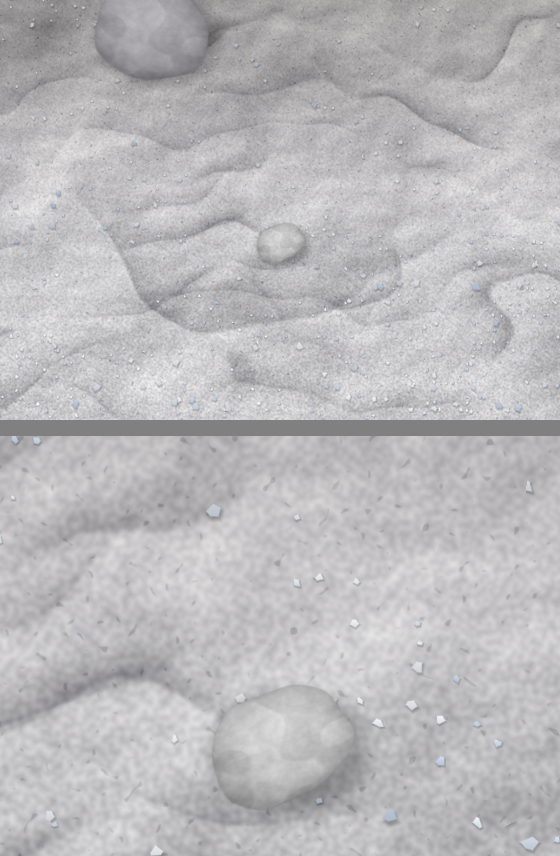
Top, the full canvas; bottom, a detail of the centre.
A WebGL 1 fragment shader for this texture:

```glsl
precision highp float;
// Pale grey sand with soft hollows, two smooth stones and scattered shell chips.
// Relief is lit by noise differences; hollows are warped sawtooth bands with one
// crisp rim; chips are random convex polygons, one per cell, in three sizes.
uniform vec2 u_resolution;

const vec3 SAND_NEAR = vec3(0.775, 0.770, 0.778);
const vec3 SAND_FAR = vec3(0.640, 0.628, 0.630);
const vec3 CHIP_WHITE = vec3(0.94, 0.95, 0.96);
const vec3 CHIP_BLUE = vec3(0.76, 0.82, 0.91);
const vec3 BOULDER_TINT = vec3(0.645, 0.635, 0.655);
const vec3 COBBLE_TINT = vec3(0.765, 0.765, 0.765);
const float RELIEF_GAIN = 0.30;
const float HOLLOW_DEPTH = 0.21;
const float TROUGH_DEPTH = 0.18;
const float GRAIN_GAIN = 0.085;
const float CHIP_DENSITY = 0.75;

vec2 hash2(vec2 p) {
  vec3 q = fract(p.xyx * vec3(0.1031, 0.1030, 0.0973));
  q += dot(q, q.yzx + 33.33);
  return fract((q.xx + q.yz) * q.zy);
}

vec2 cornerGradient(vec2 cell) {
  float a = 6.2832 * hash2(cell).x;
  return vec2(cos(a), sin(a));
}

float noise(vec2 p) {
  vec2 i = floor(p), f = fract(p);
  vec2 u = f * f * f * (f * (f * 6.0 - 15.0) + 10.0);
  vec2 e = vec2(1.0, 0.0);
  float low = mix(dot(cornerGradient(i), f),
                  dot(cornerGradient(i + e), f - e), u.x);
  float high = mix(dot(cornerGradient(i + e.yx), f - e.yx),
                   dot(cornerGradient(i + 1.0), f - 1.0), u.x);
  return 1.4 * mix(low, high, u.y);
}

float fbm(vec2 p) {
  float sum = 0.0, gain = 0.5;
  for (int i = 0; i < 4; i++) {
    sum += gain * noise(p);
    p = mat2(1.6, 1.2, -1.2, 1.6) * p + 17.3;
    gain *= 0.5;
  }
  return sum;
}

// Darkness of broken wavy hollows: crisp lower rim, soft fade upward.
float hollows(vec2 p, float rate, float seed) {
  float phase = rate * (p.y - 0.10 * p.x) + seed
              + 1.3 * noise(p * 2.6 + seed) + 0.3 * noise(p * 7.0 + seed);
  float t = fract(phase);
  float patches = noise(p * vec2(2.6, 3.4) + floor(phase) * 7.3 + seed);
  float shade = smoothstep(0.0, 0.07, t) * exp(-4.0 * t) * (1.0 - t);
  float crest = 0.16 * smoothstep(0.5, 0.94, t) * (1.0 - smoothstep(0.94, 1.0, t));
  return (shade - crest) * smoothstep(-0.15, 0.30, patches);
}

// The broad curved trough in front of the cobble.
float trough(vec2 p) {
  float x = p.x - 0.53 + 0.05 * noise(p * 5.0);
  float rim = 0.20 + (x < 0.0 ? 2.9 : 1.0) * x * x + 0.035 * noise(p * 6.0 + 4.0);
  float d = p.y - rim;
  float reach = smoothstep(0.42, 0.22, abs(x - 0.02));
  return smoothstep(-0.004, 0.012, d) * exp(-max(d, 0.0) / 0.06) * reach;
}

vec3 addStone(vec3 col, vec2 p, vec2 centre, vec2 radius, float turn, vec3 tint, float px) {
  float c = cos(turn), s = sin(turn);
  vec2 q = mat2(c, -s, s, c) * (p - centre) / radius;
  float r = pow(dot(pow(abs(q), vec2(2.2)), vec2(1.0)), 0.4545) + 0.09 * noise(q * 1.4 + centre * 9.0);
  vec2 fall = (p - centre - radius * vec2(0.12, -0.08)) / radius;
  col *= 1.0 - 0.22 * smoothstep(1.30, 0.85, length(fall));
  float dome = sqrt(max(1.0 - r * r, 0.0));
  float mottling = 0.14 * fbm(q * 2.2 + 8.0) + 0.07 * fbm(q * 8.0);
  float facet = 0.07 * smoothstep(-0.05, 0.05, noise(q * 1.2 + 2.0));
  vec3 face = tint * (0.72 + 0.28 * dome + 0.10 * (p.y - centre.y) / radius.y + mottling + facet);
  float edge = 1.5 * px / min(radius.x, radius.y);
  return mix(col, face, smoothstep(1.0 + edge, 1.0 - edge, r));
}

vec3 addChips(vec3 col, vec2 p, float cellSize, float share, float px) {
  vec2 g = p / cellSize, id = floor(g);
  vec2 a = hash2(id + 3.7), b = hash2(id + 61.3), k = hash2(id + 127.9);
  float cluster = smoothstep(-0.25, 0.40, noise(p * 4.5 + 20.0));
  float nearness = mix(1.0, 0.16, smoothstep(0.0, 0.85, p.y - 0.16 * p.x + 0.1));
  float present = step(k.x, share * nearness * (0.25 + 1.1 * cluster));
  vec2 q = fract(g) - 0.5 - 0.32 * (a - 0.5);
  float radius = mix(0.17, 0.29, b.x * b.x) * mix(1.08, 0.72, p.y);
  float d = -1.0, shadow = -1.0;
  for (int i = 0; i < 5; i++) {
    float angle = 6.2832 * (b.y + (float(i) + 0.6 * hash2(id + float(i) * 9.1).x) / 5.0);
    vec2 side = vec2(cos(angle), sin(angle));
    float reach = radius * mix(0.50, 1.0, hash2(id + float(i) * 5.3 + 40.0).y);
    d = max(d, dot(q, side) - reach);
    shadow = max(shadow, dot(q - vec2(0.03, -0.06), side) - reach);
  }
  float edge = px / cellSize;
  col *= 1.0 - 0.20 * present * smoothstep(0.05 + edge, -0.04, shadow);
  vec3 tint = mix(CHIP_WHITE, CHIP_BLUE, smoothstep(0.30, 1.0, k.y)) + 0.25 * q.y;
  tint *= mix(1.02, 0.90, p.y);
  return mix(col, tint, present * smoothstep(edge, -edge, d));
}

void main() {
  vec2 p = gl_FragCoord.xy / u_resolution.y;
  float px = 1.0 / u_resolution.y;

  // Sand: distance fade, lit relief, hollows and grain.
  vec3 col = mix(SAND_NEAR, SAND_FAR, smoothstep(0.40, 1.08, p.y));
  vec2 lump = p * vec2(4.0, 5.5);
  float light = RELIEF_GAIN * (fbm(lump + vec2(-0.06, 0.10)) - fbm(lump));
  light -= HOLLOW_DEPTH * (hollows(p, 4.0, 1.7) + 0.6 * hollows(p, 9.0, 5.2));
  light -= TROUGH_DEPTH * trough(p);
  light += 0.06 * noise(p * 3.0 + 11.0) + 0.01;
  vec2 turned = mat2(0.8, 0.6, -0.6, 0.8) * p;
  float grain = noise(turned * 163.0) + 0.6 * noise(turned.yx * 83.0 + 31.0);
  light += GRAIN_GAIN * grain * mix(1.0, 0.45, p.y);
  light -= 0.10 * smoothstep(0.50, 0.75, noise(turned * 117.0 + 70.0));
  col += light * vec3(1.0, 1.0, 0.97);

  // Chips from fine to coarse, then the two stones.
  col = addChips(col, p, 0.016, 0.22 * CHIP_DENSITY, px);
  col = addChips(col, p + 0.37, 0.029, 0.55 * CHIP_DENSITY, px);
  col = addChips(col, p + 0.71, 0.048, CHIP_DENSITY, px);
  col = addStone(col, p, vec2(0.361, 0.920), vec2(0.138, 0.108), -0.08, BOULDER_TINT, px);
  col = addStone(col, p, vec2(0.667, 0.420), vec2(0.058, 0.044), 0.45, COBBLE_TINT, px);

  gl_FragColor = vec4(clamp(col, 0.0, 1.0), 1.0);
}
```
